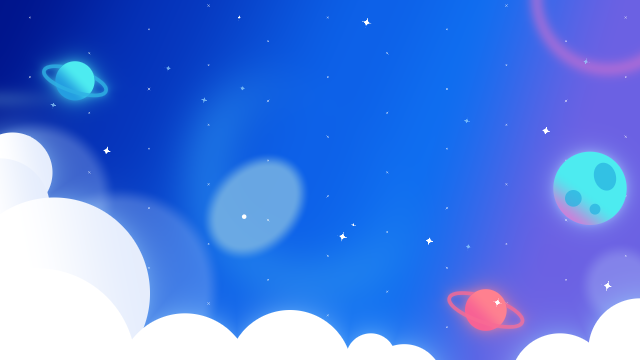
This background is drawn by a Shadertoy shader. Its source:

```glsl
#define HEIGHT 4.32
#define GRID 0.715
#define CLOUD_GLOW 0.36
#define STAR_TILT 0.22
#define RING_TILT 0.32
#define NIGHT vec3(0.0, 0.08, 0.55)
#define ROYAL vec3(0.02, 0.20, 0.73)
#define AZURE vec3(0.05, 0.38, 0.91)
#define VIOLET vec3(0.42, 0.38, 0.89)
#define CYAN vec3(0.30, 0.92, 0.94)
#define CORAL vec3(1.0, 0.50, 0.56)
#define WHITE vec3(1.0)

float pixel() { return HEIGHT / iResolution.y; }
float fill(float d) { return clamp(0.5 - d / pixel(), 0.0, 1.0); }
float bell(float x, float width) { return exp(-x * x / (width * width)); }

vec2 rotate(vec2 p, float a) {
    float c = cos(a), s = sin(a);
    return vec2(c * p.x - s * p.y, s * p.x + c * p.y);
}

float ellipseDistance(vec2 p, vec2 radii) {
    float k = length(p / radii);
    return k * (k - 1.0) / max(length(p / (radii * radii)), 0.001);
}

// Four concave points
float sparkle(vec2 p, float size) {
    vec2 root = sqrt(abs(rotate(p, STAR_TILT)));
    float reach = root.x + root.y;
    return clamp(0.5 + (size - reach * reach) / (2.0 * pixel()), 0.0, 1.0);
}

vec3 sky(vec2 p) {
    float down = HEIGHT - p.y;
    float t = p.x + 0.45 * down;
    vec3 col = mix(NIGHT, ROYAL, smoothstep(0.0, 2.2, t));
    col = mix(col, AZURE, smoothstep(1.8, 4.6, t));
    col = mix(col, vec3(0.06, 0.43, 0.94), smoothstep(4.6, 6.0, t));
    col = mix(col, VIOLET, smoothstep(5.6, 7.6, p.x + 0.3 * down));

    // Wide swirl, side streak and rosy arc
    vec2 q = p - vec2(3.75, 2.2);
    float swirl = bell(length(q) - 1.25, 0.38) * smoothstep(1.5, -0.8, q.x + q.y);
    col = mix(col, vec3(0.16, 0.55, 0.93), 0.5 * swirl);
    col = mix(col, vec3(0.30, 0.50, 0.75), 0.35 * bell(p.x, 0.6) * bell(p.y - 3.13, 0.12));
    float arc = bell(length(p - vec2(7.30, 4.35)) - 0.86, 0.10);
    col = mix(col, vec3(0.80, 0.44, 0.82), 0.55 * arc);

    // Tilted haze with a bright dot
    float haze = ellipseDistance(rotate(p - vec2(3.07, 1.84), -0.8), vec2(0.64, 0.48));
    col = mix(col, vec3(0.47, 0.70, 0.89), 0.85 * smoothstep(0.09, -0.10, haze));
    return mix(col, WHITE, fill(length(p - vec2(2.93, 1.72)) - 0.027));
}

// Small crosses, each column shifted by 0.6 of a cell
float crosses(vec2 p) {
    float column = floor(p.x / GRID);
    float y = HEIGHT - p.y - 0.21 - 0.6 * GRID * column;
    vec2 q = vec2(p.x - (column + 0.5) * GRID, mod(y + 0.5 * GRID, GRID) - 0.5 * GRID);
    return 0.55 * sparkle(rotate(q, 0.785 - STAR_TILT), 0.024);
}

vec3 stars(vec3 col, vec2 p) {
    const vec3 bright[9] = vec3[9](
        vec3(4.40, 4.05, 0.065), vec3(1.28, 2.51, 0.065), vec3(6.55, 2.75, 0.07),
        vec3(4.11, 1.48, 0.065), vec3(5.15, 1.43, 0.065), vec3(7.29, 0.89, 0.07),
        vec3(5.97, 0.69, 0.06), vec3(4.24, 1.62, 0.03), vec3(2.87, 4.11, 0.03));
    const vec2 faint[7] = vec2[7](
        vec2(2.02, 3.50), vec2(2.45, 3.12), vec2(5.60, 2.87), vec2(5.62, 1.36),
        vec2(0.64, 3.06), vec2(7.03, 3.58), vec2(2.91, 3.26));
    for (int i = 0; i < 7; i++)
        col = mix(col, vec3(0.60, 0.85, 1.0), 0.7 * sparkle(p - faint[i], 0.045));
    for (int i = 0; i < 9; i++)
        col = mix(col, WHITE, sparkle(p - bright[i].xy, bright[i].z));
    return col;
}

vec3 ringedPlanet(vec3 col, vec2 p, float radius, vec2 radii, vec3 lit, vec3 shade) {
    float d = length(p) - radius;
    vec2 q = rotate(p, RING_TILT);
    float band = abs(ellipseDistance(q, radii)) - 0.022;
    col = mix(col, lit, 0.40 * exp(-max(d, 0.0) / 0.09));
    col = mix(col, lit, 0.25 * exp(-max(band, 0.0) / 0.04));
    float body = fill(d);
    col = mix(col, mix(shade, lit, smoothstep(-0.9, 0.5, (p.x + p.y) / radius)), body);
    float front = max(1.0 - body, smoothstep(0.03, -0.03, q.y));
    return mix(col, mix(shade, lit, 0.25), 0.8 * fill(band) * front);
}

vec3 moon(vec3 col, vec2 p) {
    float d = length(p) - 0.44;
    col = mix(col, vec3(0.65, 0.80, 1.0), 0.45 * exp(-max(d, 0.0) / 0.08));
    vec3 face = mix(vec3(0.82, 0.48, 0.85), CYAN, smoothstep(-0.50, -0.05, 0.6 * p.x + 0.8 * p.y));
    float crater = min(ellipseDistance(rotate(p - vec2(0.18, 0.14), -0.3), vec2(0.13, 0.17)),
        min(length(p - vec2(-0.20, -0.12)) - 0.10, length(p - vec2(0.06, -0.25)) - 0.065));
    face = mix(face, vec3(0.16, 0.70, 0.88), 0.75 * fill(crater));
    return mix(col, face, fill(d));
}

// Translucent banks first, then opaque puffs from back to front
vec3 clouds(vec3 col, vec2 p) {
    const vec3 banks[3] = vec3[3](
        vec3(0.45, 1.95, 0.85), vec3(1.45, 0.87, 1.12), vec3(7.45, 0.90, 0.42));
    const vec3 puffs[10] = vec3[10](
        vec3(0.15, 2.25, 0.48), vec3(0.0, 1.82, 0.60), vec3(0.65, 0.80, 1.15),
        vec3(0.45, -0.08, 1.18), vec3(2.22, -0.24, 0.80), vec3(3.48, -0.15, 0.75),
        vec3(4.45, 0.02, 0.30), vec3(4.85, -0.28, 0.47), vec3(6.72, -0.28, 0.60),
        vec3(7.68, 0.12, 0.62));
    for (int i = 0; i < 3; i++) {
        float d = length(p - banks[i].xy) - banks[i].z;
        col = mix(col, vec3(0.75, 0.83, 0.98), 0.28 * smoothstep(0.10, -0.12, d));
    }
    float nearest = 9.0;
    for (int i = 0; i < 10; i++)
        nearest = min(nearest, length(p - puffs[i].xy) - puffs[i].z);
    col = mix(col, vec3(0.58, 0.82, 1.0), CLOUD_GLOW * exp(-max(nearest, 0.0) / 0.16));
    for (int i = 0; i < 10; i++) {
        vec2 q = (p - puffs[i].xy) / puffs[i].z;
        float cool = smoothstep(-0.3, 1.0, q.x + 0.2 * q.y) * smoothstep(0.2, 0.8, puffs[i].y);
        float edge = fill((length(q) - 1.0) * puffs[i].z);
        col = mix(col, mix(WHITE, vec3(0.90, 0.93, 0.99), cool), edge);
    }
    return col;
}

void mainImage(out vec4 fragColor, in vec2 fragCoord) {
    vec2 p = fragCoord * pixel();
    vec3 col = mix(sky(p), WHITE, crosses(p));
    col = ringedPlanet(col, p - vec2(0.90, 3.35), 0.235, vec2(0.39, 0.13), CYAN, vec3(0.14, 0.62, 0.88));
    col = ringedPlanet(col, p - vec2(5.83, 0.60), 0.25, vec2(0.46, 0.15), CORAL, vec3(0.97, 0.38, 0.58));
    col = moon(col, p - vec2(7.08, 2.06));
    col = clouds(col, p);
    fragColor = vec4(stars(col, p), 1.0);
}
```
